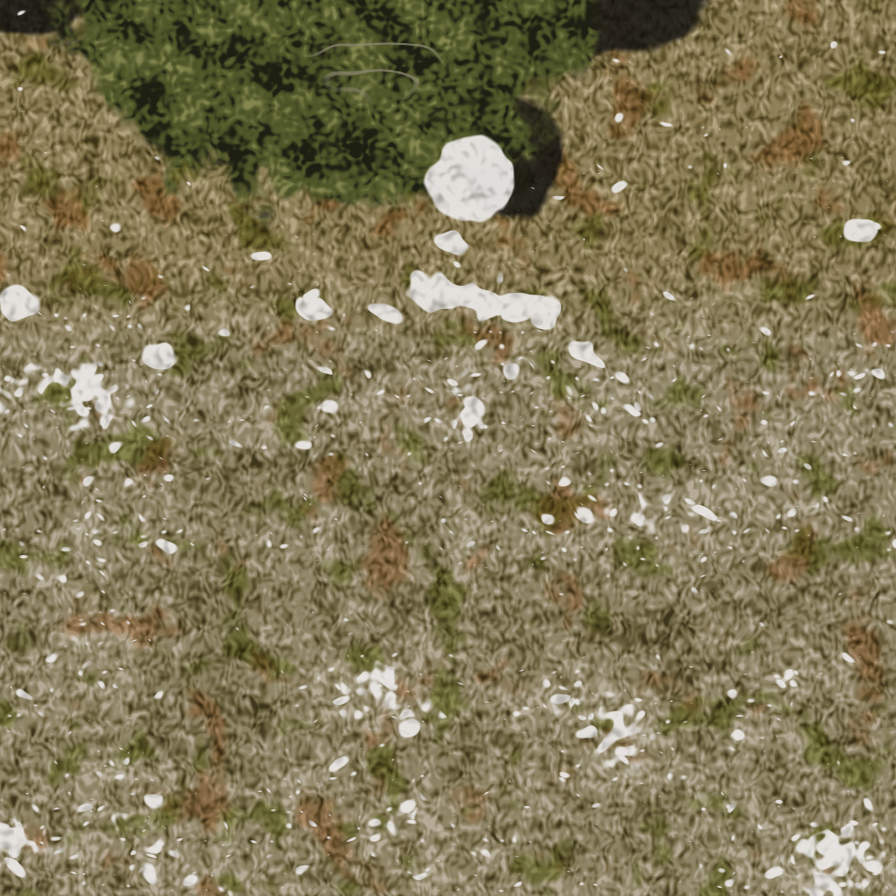
This texture is drawn by a WebGL 1 fragment shader. Its source:

```glsl
precision highp float;
// Dry stony meadow seen from above: mottled grass with broken pale limestone,
// loose stones and a shrub with its shadow at the top edge.
// Gradient noise makes grass, crust and leaves; jittered cells place the stones.
uniform vec2 u_resolution;

vec2 hash2(vec2 p) {
  p = vec2(dot(p, vec2(127.1, 311.7)), dot(p, vec2(269.5, 183.3)));
  return fract(sin(p) * 43758.5453);
}

float corner(vec2 cell, vec2 f, vec2 o) {
  return dot(hash2(cell + o) * 2.0 - 1.0, f - o);
}

float noise(vec2 p) {
  vec2 cell = floor(p), f = fract(p);
  vec2 u = f * f * f * (f * (f * 6.0 - 15.0) + 10.0);
  float low = mix(corner(cell, f, vec2(0, 0)), corner(cell, f, vec2(1, 0)), u.x);
  float high = mix(corner(cell, f, vec2(0, 1)), corner(cell, f, vec2(1, 1)), u.x);
  return mix(low, high, u.y);
}

float fbm(vec2 p) {
  float sum = 0.0, amp = 1.0;
  for (int i = 0; i < 4; i++) {
    sum += amp * noise(p);
    p = mat2(1.6, 1.2, -1.2, 1.6) * p + 7.3;
    amp *= 0.5;
  }
  return sum;
}

// Depth inside the nearest scattered stone, in canvas units
float stones(vec2 uv, float cells, float amount, float share) {
  vec2 p = uv * cells, base = floor(p);
  float depth = -1.0;
  for (int j = -1; j <= 1; j++) {
    for (int i = -1; i <= 1; i++) {
      vec2 cell = base + vec2(i, j);
      vec2 h = hash2(cell + cells);
      vec2 kind = hash2(cell + cells + 41.0);
      vec2 q = p - cell - 0.2 - 0.6 * h;
      q.y += q.x * (kind.y - 0.4);
      q.y *= 1.1 + 0.8 * h.x;
      float radius = amount * (0.16 + 0.32 * h.y);
      if (kind.x < share) depth = max(depth, radius - length(q));
    }
  }
  return depth / cells;
}

float ellipse(vec2 p, vec2 centre, vec2 radii) {
  return 1.0 - length((p - centre) / radii);
}

vec3 grass(vec2 uv, vec2 bent, float cluster, float lower) {
  float tone = 0.47 + 0.85 * noise(bent * vec2(175.0, 125.0)) + 0.6 * noise(bent * 72.0)
             + 0.4 * noise(uv * 26.0) + lower * (0.3 * cluster + 0.05);
  vec3 color = mix(vec3(0.24, 0.21, 0.11), vec3(0.42, 0.38, 0.24), smoothstep(-0.15, 0.28, tone));
  color = mix(color, vec3(0.56, 0.52, 0.40), smoothstep(0.22, 0.55, tone));
  color = mix(color, vec3(0.71, 0.67, 0.59), smoothstep(0.55, 0.95, tone));
  // Green tufts, rusty patches and warmer turf above
  float tuft = smoothstep(0.12, 0.35, noise(uv * 17.0 + 5.0) + 0.3 * noise(uv * 60.0));
  float rust = smoothstep(0.15, 0.4, noise(uv * 15.0 + 31.0) + 0.3 * noise(uv * 55.0));
  color *= mix(vec3(1.0), vec3(0.74, 0.78, 0.52), tuft);
  color *= mix(vec3(1.0), vec3(0.94, 0.80, 0.68), rust);
  return color * mix(vec3(0.99, 0.96, 0.86), vec3(1.0), lower);
}

vec3 foliage(vec2 uv, vec2 bent) {
  float leaf = 0.42 + 0.75 * fbm(uv * 21.0) + 0.75 * noise(bent * 125.0);
  vec3 color = mix(vec3(0.11, 0.12, 0.07), vec3(0.31, 0.34, 0.16), smoothstep(0.05, 0.5, leaf));
  color = mix(color, vec3(0.52, 0.53, 0.31), smoothstep(0.5, 1.0, leaf));
  float strand = abs(noise(uv * vec2(13.0, 20.0) + 2.0));
  float twig = (1.0 - smoothstep(0.01, 0.035, strand))
             * smoothstep(0.0, 0.4, ellipse(uv, vec2(0.42, 0.94), vec2(0.09, 0.06)));
  return mix(color, vec3(0.56, 0.54, 0.46), 0.7 * twig);
}

void main() {
  vec2 uv = gl_FragCoord.xy / u_resolution;
  vec2 bend = vec2(noise(uv * 42.0), noise(uv * 42.0 + 19.0));
  vec2 bent = uv + 0.009 * bend;
  float lower = 1.0 - smoothstep(0.56, 0.74, uv.y);
  float cluster = fbm(uv * vec2(6.0, 8.0) + 3.0);
  vec3 color = grass(uv, bent, cluster, lower);

  // Shrub shadow, then the shrub itself
  float ragged = 0.28 * fbm(uv * 14.0);
  float shade = max(ellipse(uv, vec2(0.63, 1.0), vec2(0.18, 0.07)),
                    ellipse(uv, vec2(0.57, 0.83), vec2(0.06, 0.08)));
  shade = max(shade, ellipse(uv, vec2(0.02, 1.0), vec2(0.09, 0.04)));
  color = mix(color, color * 0.2 + 0.04, smoothstep(0.0, 0.15, shade + ragged));
  float shrub = ellipse(uv, vec2(0.38, 1.03), vec2(0.31, 0.265)) + ragged;
  color = mix(color, foliage(uv, bent), smoothstep(-0.02, 0.07, shrub));

  // Broken limestone crust and loose stones of three sizes
  float crust = cluster + 0.35 * noise(bent * 72.0) - 0.36 - 0.5 * (1.0 - lower);
  float rock = smoothstep(0.0, 0.09, crust);
  float band = smoothstep(0.56, 0.62, uv.y) * (1.0 - smoothstep(0.7, 0.86, uv.y));
  float litter = smoothstep(-0.4, 0.4, cluster) * mix(0.4, 1.0, lower);
  float depth = stones(bent, 58.0, litter, 0.5);
  depth = max(depth, stones(bent, 25.0, 0.3 + 0.6 * litter, 0.2));
  depth = max(depth, stones(bent + 0.006 * bend.yx, 13.0, 0.85 * band, 0.4));
  vec2 slab = bent + 0.02 * bend - vec2(0.54, 0.665);
  slab.y += 0.15 * slab.x;
  slab.x -= clamp(slab.x, -0.07, 0.07);
  depth = max(depth, 0.019 - length(slab));
  rock = max(rock, smoothstep(0.0, 0.004, depth)) * (1.0 - smoothstep(-0.05, 0.05, shrub));
  float boulder = ellipse(bent, vec2(0.525, 0.80), vec2(0.052, 0.048)) + 0.5 * ragged;
  rock = max(rock, smoothstep(0.0, 0.08, boulder));

  // Rock face with small pits and greyer veins
  float face = 0.68 + 0.7 * noise(bent * 105.0) + 0.5 * noise(uv * 48.0);
  vec3 stone = mix(vec3(0.66, 0.65, 0.63), vec3(0.91, 0.90, 0.89), smoothstep(0.1, 0.75, face));
  color = mix(color, stone, rock * 0.96);
  gl_FragColor = vec4(color, 1.0);
}
```
